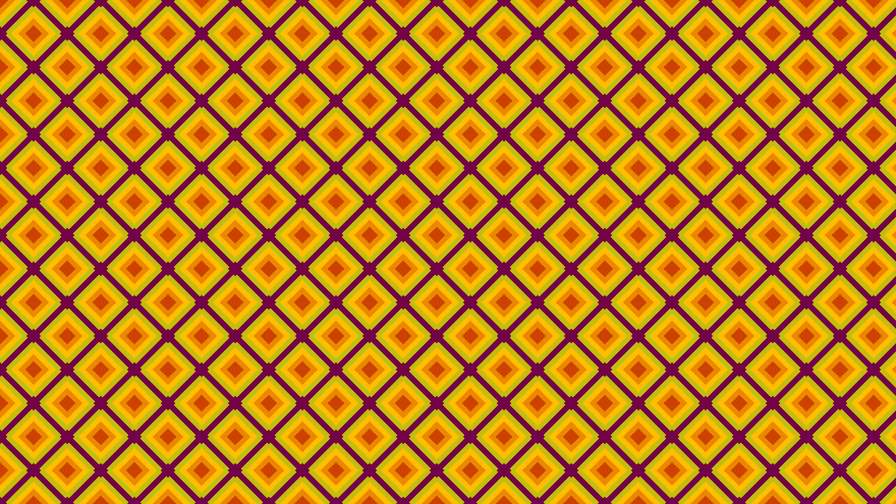
Give the GLSL for this pattern, as a Shadertoy shader.

```glsl
// Diagonal lattice of nested diamonds in red, orange, yellow and green.
// The plane is turned 45 degrees into square cells; a square distance
// picks the ring, and a small square thickens each lattice crossing.

#define ROWS 7.5          // repeats per canvas height
#define RED_SIZE 0.25     // ring edges, as a share of the cell half-width
#define ORANGE_SIZE 0.46
#define YELLOW_SIZE 0.67
#define GREEN_SIZE 0.88   // the lattice line fills the rest
#define KNOT_SIZE 0.22    // half-width of the crossing square

#define PURPLE vec3(0.45, 0.01, 0.28)
#define GREEN  vec3(0.76, 0.74, 0.06)
#define YELLOW vec3(1.00, 0.75, 0.00)
#define ORANGE vec3(0.92, 0.53, 0.00)
#define RED    vec3(0.80, 0.26, 0.00)

// Smooth coverage of the region where dist is below size.
float inside(float dist, float size, float blur) {
    return 1.0 - smoothstep(size - blur, size + blur, dist);
}

void mainImage(out vec4 fragColor, in vec2 fragCoord) {
    // Position in repeats, measured from the top left corner.
    vec2 p = vec2(fragCoord.x, iResolution.y - fragCoord.y) * ROWS / iResolution.y;

    // Rotated cell: 0 at the diamond centre, 1 at the lattice line.
    vec2 turned = vec2(p.x + p.y, p.x - p.y);
    vec2 cell = 2.0 * abs(fract(turned + 0.5) - 0.5);
    float ring = max(cell.x, cell.y);
    float knot = 1.0 - min(cell.x, cell.y);
    float blur = 1.414 * ROWS / iResolution.y;

    // Rings from the outside in.
    vec3 color = mix(PURPLE, GREEN, inside(ring, GREEN_SIZE, blur));
    color = mix(color, YELLOW, inside(ring, YELLOW_SIZE, blur));
    color = mix(color, ORANGE, inside(ring, ORANGE_SIZE, blur));
    color = mix(color, RED, inside(ring, RED_SIZE, blur));

    // Square knot over each crossing.
    color = mix(color, PURPLE, inside(knot, KNOT_SIZE, blur));

    fragColor = vec4(color, 1.0);
}
```
